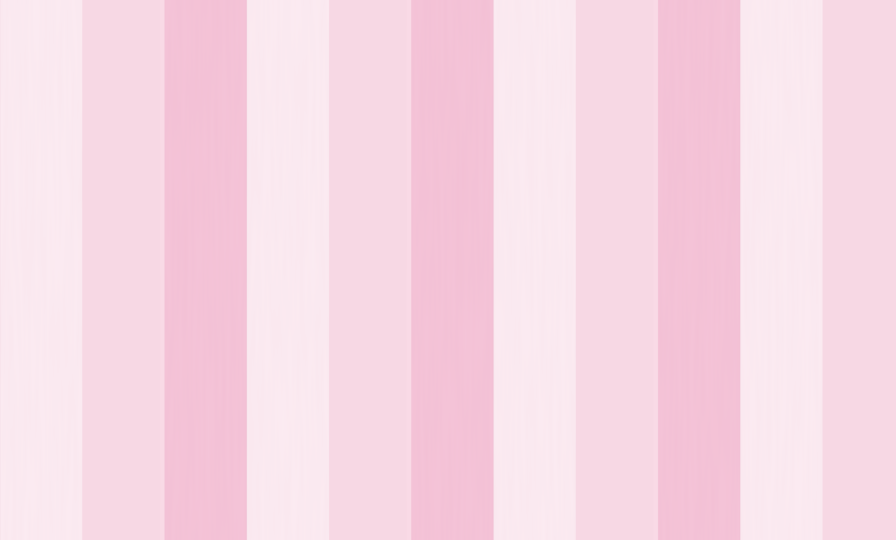
Reproduce this pattern procedurally as a Shadertoy shader.

```glsl
const float STRIPE_WIDTH = 0.0918; // fraction of canvas width
const vec3 PALE = vec3(0.982, 0.914, 0.941);
const vec3 ROSE = vec3(0.969, 0.847, 0.894);
const vec3 DEEP = vec3(0.955, 0.760, 0.840);

vec2 hashGradient(vec2 cell) {
    vec3 p = fract(cell.xyx * vec3(0.1031, 0.1030, 0.0973));
    p += dot(p, p.yzx + 33.33);
    float angle = 6.2832 * fract((p.x + p.y) * p.z);
    return vec2(cos(angle), sin(angle));
}

float gradientNoise(vec2 p) {
    vec2 cell = floor(p);
    vec2 f = fract(p);
    vec2 u = f * f * f * (f * (f * 6.0 - 15.0) + 10.0);
    float a = dot(hashGradient(cell), f);
    float b = dot(hashGradient(cell + vec2(1, 0)), f - vec2(1, 0));
    float c = dot(hashGradient(cell + vec2(0, 1)), f - vec2(0, 1));
    float d = dot(hashGradient(cell + vec2(1, 1)), f - vec2(1, 1));
    return mix(mix(a, b, u.x), mix(c, d, u.x), u.y);
}

// Pale, rose and deep stripes in turn
vec3 stripeColor(float index) {
    float kind = mod(index, 3.0);
    return kind < 0.5 ? PALE : kind < 1.5 ? ROSE : DEEP;
}

// Fine threads running down the cloth
float threadGrain(vec2 uv) {
    float fine = gradientNoise(uv * vec2(230.0, 11.0));
    float broad = gradientNoise(uv * vec2(85.0, 4.0) + 37.0);
    return 0.65 * fine + 0.35 * broad;
}

// Soft-edged line centred on a stripe coordinate
float seam(float x, float center, float halfWidth, float blur) {
    return 1.0 - smoothstep(halfWidth - blur, halfWidth + blur, abs(x - center));
}

void mainImage(out vec4 fragColor, in vec2 fragCoord) {
    vec2 uv = fragCoord / iResolution.x;
    float x = uv.x / STRIPE_WIDTH;
    float pixel = 1.0 / (iResolution.x * STRIPE_WIDTH);

    // Blend across the nearest stripe boundary
    float edge = floor(x + 0.5);
    float side = smoothstep(-0.75 * pixel, 0.75 * pixel, x - edge);
    vec3 color = mix(stripeColor(edge - 1.0), stripeColor(edge), side);

    // Faint seams beside the deep stripes
    float phase = mod(x + 0.5, 3.0) - 0.5;
    color += 0.008 * seam(phase, 1.972, 0.025, pixel);
    color -= 0.012 * seam(phase, 0.0, 0.008, pixel);

    // The rose stripes are almost smooth
    float isRose = smoothstep(0.0, pixel, phase - 1.0) * (1.0 - smoothstep(0.0, pixel, phase - 2.0));
    float grainAmount = mix(0.014, 0.002, isRose);
    color += threadGrain(uv) * grainAmount * vec3(0.5, 1.0, 0.8);

    fragColor = vec4(color, 1.0);
}
```
